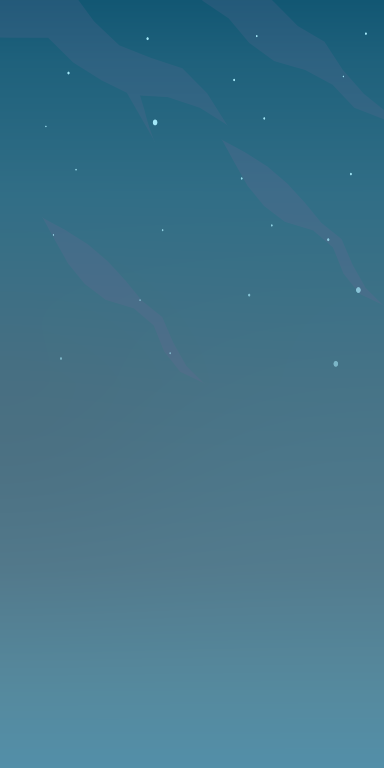
Give the GLSL for this background, as a WebGL 1 fragment shader.

```glsl
precision highp float;
uniform vec2 u_resolution;

const vec3 STAR_COLOR = vec3(0.67, 0.94, 1.0);
const vec3 RIBBON_COLOR = vec3(0.42, 0.40, 0.58);
const vec3 HAZE_COLOR = vec3(0.30, 0.39, 0.45);

float ramp(float a, float b, float t) {
    return clamp((t - a) / (b - a), 0.0, 1.0);
}

float hash(float n) {
    return fract(sin(n * 12.9898) * 4375.85);
}

// Vertical sky gradient, t runs from top to bottom
vec3 skyGradient(float t) {
    vec3 c = mix(vec3(0.07, 0.34, 0.45), vec3(0.12, 0.38, 0.485), ramp(0.0, 0.08, t));
    c = mix(c, vec3(0.19, 0.43, 0.525), ramp(0.08, 0.25, t));
    c = mix(c, vec3(0.275, 0.453, 0.53), ramp(0.25, 0.5, t));
    c = mix(c, vec3(0.325, 0.483, 0.555), ramp(0.5, 0.74, t));
    c = mix(c, vec3(0.335, 0.54, 0.62), ramp(0.74, 0.9, t));
    return mix(c, vec3(0.325, 0.56, 0.66), ramp(0.9, 1.0, t));
}

// Linear profile through eight evenly spaced knots, zero at both ends
float profile(float s, vec4 first, vec4 second) {
    vec4 d = s * 9.0 - vec4(1.0, 2.0, 3.0, 4.0);
    vec4 w1 = max(1.0 - abs(d), 0.0);
    vec4 w2 = max(1.0 - abs(d - 4.0), 0.0);
    return 0.001 * (dot(first, w1) + dot(second, w2));
}

// Coverage of a band along an axis, bounded by two profiles
float ribbon(vec2 p, vec2 start, vec2 end, vec4 up1, vec4 up2, vec4 low1, vec4 low2, float soft) {
    vec2 axis = end - start;
    vec2 q = p - start;
    float s = dot(q, axis) / dot(axis, axis);
    float n = (q.x * axis.y - q.y * axis.x) / length(axis);
    float inside = min(profile(s, up1, up2) - n, n - profile(s, low1, low2));
    return smoothstep(-0.3 * soft, soft, inside) * step(0.0, s) * step(s, 1.0);
}

// The slender wisp shared by the two lower ribbons
float wisp(vec2 p, vec2 start, float soft) {
    return ribbon(p, start, start + vec2(0.425, 0.435),
        vec4(21, 37, 43, 41), vec4(35, 43, 17, -1),
        vec4(-19, -37, -43, -33), vec4(4, 10, -18, -25), soft);
}

// The broad wisp at the upper left, with its hanging branch
float branchedWisp(vec2 p, float soft) {
    float body = ribbon(p, vec2(-0.104, -0.026), vec2(0.594, 0.328),
        vec4(130, 130, 130, 86), vec4(60, 68, 81, 52),
        vec4(-94, -52, -8, -36), vec4(-44, -43, -5, 8), soft);
    float branch = ribbon(p, vec2(0.307, 0.203), vec2(0.404, 0.372),
        vec4(13, 23, 29, 24), vec4(19, 13, 8, 4),
        vec4(0), vec4(0), soft);
    return max(body, branch);
}

float cornerWisp(vec2 p, float soft) {
    return ribbon(p, vec2(0.469, -0.052), vec2(1.068, 0.352),
        vec4(104, 104, 89, 73), vec4(78, 44, 23, 16),
        vec4(-13, -13, -36, -39), vec4(-13, -5, -23, -5), soft);
}

float star(vec2 p, vec2 center, float radius, float soft) {
    float d = length((p - center) * vec2(1.0, 0.8)) - radius;
    return 1.0 - smoothstep(-0.5 * soft, 0.5 * soft, d);
}

// Scattered stars, denser and brighter near the top
float starField(vec2 p, float soft) {
    float light = 0.0;
    for (int i = 0; i < 22; i++) {
        float id = float(i) + 1.0;
        vec2 spread = fract(id * vec2(0.7549, 0.5698) + 0.1);
        vec2 center = vec2(spread.x, 0.06 + 0.95 * pow(spread.y, 1.3));
        float big = step(4.5, mod(id, 6.0));
        float radius = mix(0.0015 + 0.0015 * hash(id), 0.006, big);
        float fade = mix(0.95, 0.5, ramp(0.3, 1.0, center.y));
        light = max(light, fade * star(p, center, radius, soft));
    }
    return light;
}

void main() {
    vec2 uv = gl_FragCoord.xy / u_resolution;
    vec2 p = vec2(uv.x, 2.0 - 2.0 * uv.y);
    float soft = 1.0 / u_resolution.x;

    // Sky with a dusky haze at the left
    vec3 color = skyGradient(0.5 * p.y);
    vec2 hazeOffset = (p - vec2(0.0, 1.12)) / vec2(0.5, 0.35);
    color = mix(color, HAZE_COLOR, 0.3 * exp(-dot(hazeOffset, hazeOffset)));

    // Translucent ribbons
    float upper = max(branchedWisp(p, soft), cornerWisp(p, soft));
    float lower = max(wisp(p, vec2(0.109, 0.565), soft), wisp(p, vec2(0.576, 0.362), soft));
    color = mix(color, RIBBON_COLOR, max(0.2 * upper, 0.24 * lower));

    color = mix(color, STAR_COLOR, starField(p, soft));
    gl_FragColor = vec4(color, 1.0);
}
```
